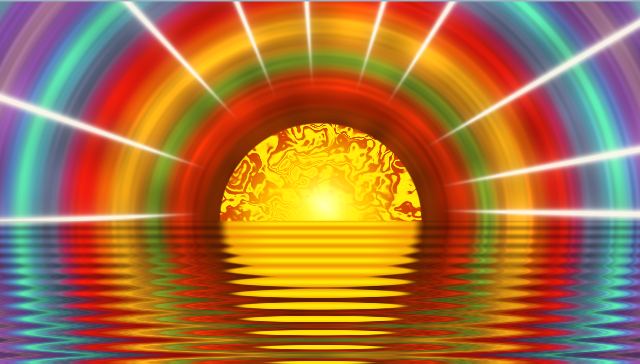
A WebGL 2 fragment shader for this background:

```glsl
#version 300 es
precision highp float;
// A marbled half sun rising over rippled water, inside rainbow rings and white rays.
// Rings are a colour ramp over distance, the marble is warped noise, and the
// water shows the same sky mirrored, with its height shaken by growing waves.
uniform vec2 u_resolution;
out vec4 fragColor;

float hash(vec2 p) {
    vec3 q = fract(vec3(p.xyx) * 0.1031);
    q += dot(q, q.yzx + 33.33);
    return fract((q.x + q.y) * q.z);
}

float noise(vec2 p) {
    vec2 i = floor(p), f = fract(p);
    f = f * f * (3.0 - 2.0 * f);
    return mix(mix(hash(i), hash(i + vec2(1, 0)), f.x),
               mix(hash(i + vec2(0, 1)), hash(i + vec2(1, 1)), f.x), f.y);
}

float fbm(vec2 p) {
    float sum = 0.0, weight = 0.5;
    for (int i = 0; i < 4; i++) {
        sum += weight * noise(p);
        p = mat2(1.6, 1.2, -1.2, 1.6) * p + 7.3;
        weight *= 0.5;
    }
    return sum;
}

// Fades to the next ring colour around radius "at"
void ring(inout vec3 color, float r, float at, vec3 next) {
    color = mix(color, next, smoothstep(at - 0.023, at + 0.023, r));
}

vec3 rainbow(vec2 p) {
    float r = length(p * vec2(1.0, 1.03));
    float angle = atan(p.y, p.x);
    vec3 c = vec3(0.50, 0.17, 0.01);
    ring(c, r, 0.325, vec3(0.64, 0.13, 0.01));
    ring(c, r, 0.365, vec3(0.84, 0.18, 0.02));
    ring(c, r, 0.408, vec3(0.66, 0.25, 0.04));
    ring(c, r, 0.435, vec3(0.44, 0.55, 0.13));
    ring(c, r, 0.482, vec3(0.72, 0.45, 0.08));
    ring(c, r, 0.520, vec3(0.97, 0.66, 0.08));
    ring(c, r, 0.580, vec3(0.85, 0.33, 0.03));
    ring(c, r, 0.622, vec3(0.80, 0.09, 0.04));
    ring(c, r, 0.685, vec3(0.65, 0.14, 0.30));
    ring(c, r, 0.720, vec3(0.36, 0.39, 0.50));
    ring(c, r, 0.775, vec3(0.30, 0.60, 0.65));
    ring(c, r, 0.808, vec3(0.32, 0.82, 0.61));
    ring(c, r, 0.845, vec3(0.32, 0.47, 0.70));
    ring(c, r, 0.880, vec3(0.51, 0.29, 0.60));
    ring(c, r, 0.930, vec3(0.62, 0.43, 0.56));
    ring(c, r, 0.985, vec3(0.48, 0.28, 0.60));
    ring(c, r, 1.050, vec3(0.38, 0.58, 0.62));
    // Fine grooves and soft blotches along the rings
    float grooves = noise(vec2(r * 95.0, angle * 1.5 + 9.0)) - 0.5;
    float blotches = noise(vec2(r * 11.0, angle * 5.0 + 30.0)) - 0.5;
    return c * (1.0 + 0.20 * grooves + 0.35 * blotches);
}

// White beams leaving a ring just above the horizon
float rays(vec2 p) {
    const float angles[10] = float[10](-0.018, 0.183, 0.527, 1.004, 1.274,
                                       1.639, 1.957, 2.323, 2.808, 3.185);
    p.y -= 0.034;
    float light = 0.0;
    for (int i = 0; i < 10; i++) {
        vec2 dir = vec2(cos(angles[i]), sin(angles[i]));
        float along = dot(p, dir);
        float across = abs(dir.x * p.y - dir.y * p.x);
        float width = 0.004 + 0.009 * smoothstep(0.33, 0.85, along);
        float beam = 0.80 * exp(-pow(across / width, 2.0)) + 0.28 * exp(-across / (width * 2.4));
        light += beam * smoothstep(0.32, 0.53, along);
    }
    return min(light, 0.95);
}

float sunRadius(vec2 p) {
    return length(p / vec2(0.277, 0.268));
}

vec3 marble(vec2 p) {
    float r = sunRadius(p);
    vec2 warp = vec2(fbm(p * 9.0 + 3.0), fbm(p * 9.0 + 21.0));
    float swirl = fbm(p * 7.0 + warp * 3.2);
    float veins = 0.5 + 0.5 * sin(swirl * 48.0 + r * 6.0);
    vec3 c = mix(vec3(1.0, 0.93, 0.04), vec3(1.0, 0.70, 0.0), veins * smoothstep(0.1, 0.7, r));
    float rim = smoothstep(0.55, 1.0, r + 0.35 * (swirl - 0.5) + 0.15 * p.x);
    c = mix(c, vec3(0.80, 0.20, 0.01), rim * smoothstep(0.25, 0.85, veins) * 0.9);
    // Pale hot core
    float core = exp(-dot(p - vec2(0.01, 0.045), p - vec2(0.01, 0.045)) / 0.003);
    return c + vec3(0.1, 0.15, 0.65) * core * (0.4 + 0.8 * swirl);
}

void main() {
    vec2 uv = gl_FragCoord.xy / u_resolution.y;
    vec2 p = uv - vec2(0.5 * u_resolution.x / u_resolution.y + 0.002, 0.393);
    float pixel = 1.0 / u_resolution.y;

    // Sky, beams and sun
    vec3 sky = mix(rainbow(p), vec3(1.0, 0.98, 0.93), rays(p));
    float edge = pixel / 0.27;
    sky = mix(sky, marble(p), 1.0 - smoothstep(1.0 - edge, 1.0 + edge, sunRadius(p)));

    // Water: waves widen and swing further towards the viewer
    float depth = max(-p.y, 0.0);
    float wave = cos(6.2832 * (18.5 * log(1.0 + depth / 0.41) - 0.35));
    vec2 mirrored = vec2(p.x, abs(depth - 0.42 * depth * wave));
    vec3 water = rainbow(mirrored) * (0.86 + 0.16 * wave);
    vec3 gold = mix(vec3(0.92, 0.48, 0.0), vec3(1.0, 0.91, 0.03), 0.65 + 0.35 * wave);
    gold = mix(gold, vec3(0.95, 0.55, 0.02), smoothstep(0.12, 0.29, abs(p.x)) * 0.6);
    water = mix(water, gold, 1.0 - smoothstep(0.90, 1.04, sunRadius(mirrored)));
    water = mix(water, vec3(1.0, 0.95, 0.85), 0.8 * rays(p) * exp(-depth * 60.0));

    vec3 color = mix(water, sky, smoothstep(-pixel, pixel, p.y));
    // Pale strip along the top
    color = mix(color, vec3(0.62, 0.70, 0.76), smoothstep(0.994, 0.998, uv.y));
    fragColor = vec4(clamp(color, 0.0, 1.0), 1.0);
}
```
